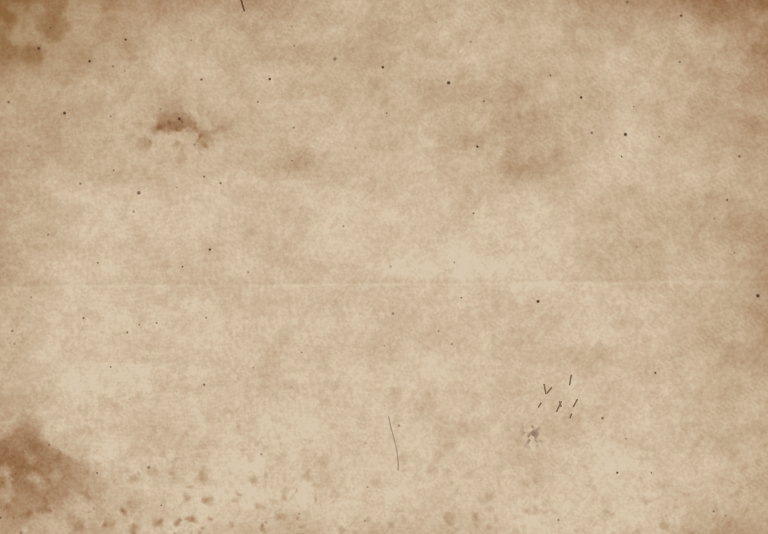
Give the GLSL for this texture, as a Shadertoy shader.

```glsl
// Aged, stained paper with soft mottling, foxing, creases and dark specks.

const vec3 PAPER = vec3(0.825, 0.748, 0.640);
const vec3 TAN = vec3(0.630, 0.490, 0.360);
const vec3 OLIVE = vec3(0.600, 0.490, 0.310);
const vec3 INK = vec3(0.230, 0.150, 0.100);
const float MOTTLE = 0.48;
const float FIBRE = 0.42;
const float GRAIN = 0.25;
const float FOXING = 0.85;
const float FOLD_Y = 0.462;
const int TICKS = 8;

float hash(vec2 p) {
    return fract(sin(dot(p, vec2(127.1, 311.7))) * 43758.5453);
}

float noise(vec2 p) {
    vec2 i = floor(p), f = fract(p);
    f = f * f * (3.0 - 2.0 * f);
    return mix(mix(hash(i), hash(i + vec2(1, 0)), f.x),
               mix(hash(i + vec2(0, 1)), hash(i + vec2(1, 1)), f.x), f.y);
}

float fbm(vec2 p) {
    float sum = 0.0, amp = 0.5;
    for (int i = 0; i < 5; i++) {
        sum += amp * noise(p);
        p = mat2(1.6, 1.2, -1.2, 1.6) * p + 7.3;
        amp *= 0.5;
    }
    return sum;
}

// Gaussian falloff around a centre given in canvas fractions.
float blob(vec2 uv, vec2 centre, vec2 size) {
    vec2 q = (uv - centre) / size;
    return exp(-dot(q, q));
}

float segment(vec2 p, vec2 a, vec2 b) {
    vec2 d = b - a;
    return length(p - a - d * clamp(dot(p - a, d) / dot(d, d), 0.0, 1.0));
}

// Random dots, one per occupied grid cell; radius and blur are in cells.
float scatter(vec2 p, float share, float radius, float blur, float seed) {
    vec2 cell = floor(p);
    float cover = 0.0;
    for (int y = -1; y <= 1; y++)
    for (int x = -1; x <= 1; x++) {
        vec2 id = cell + vec2(x, y);
        vec2 dotPos = id + vec2(hash(id + seed), hash(id + seed + 17.0));
        float size = radius * mix(0.45, 1.0, hash(id + seed + 31.0));
        float dotCover = 1.0 - smoothstep(size - blur, size + blur, length(p - dotPos));
        float strength = mix(0.4, 1.0, hash(id + seed + 43.0));
        cover = max(cover, dotCover * strength * step(hash(id + seed + 59.0), share));
    }
    return cover;
}

void mainImage(out vec4 fragColor, in vec2 fragCoord) {
    vec2 uv = fragCoord / iResolution.xy;
    vec2 p = fragCoord / iResolution.y;
    float aspect = iResolution.x / iResolution.y;
    float px = 1.0 / iResolution.y;

    // Uneven tone, darker at the edges and in the upper half
    float cloud = fbm(p * vec2(6.0, 10.0) + 3.0);
    float fine = fbm(p * 30.0 + 11.0);
    float edge = 0.34 * exp(-uv.x * 14.0) + 0.42 * exp((uv.x - 1.0) * 11.0)
               + 0.32 * exp((uv.y - 1.0) * 12.0) + 0.14 * exp(-uv.y * 20.0);
    float tone = -0.01 + edge * (0.3 + 1.3 * cloud) + 0.14 * smoothstep(0.3, 0.8, uv.y);
    tone += MOTTLE * (cloud - 0.48) + FIBRE * (fine - 0.48);
    vec2 turned = mat2(0.8, 0.6, -0.6, 0.8) * p;
    tone += GRAIN * (noise(turned * 250.0) - 0.5) + 0.6 * GRAIN * (noise(turned * 120.0) - 0.5);

    // Broad blotchy stains
    float blotch = smoothstep(0.34, 0.64, fbm(p * 19.0 + 5.0));
    float corner = blob(uv, vec2(0.02, 1.0), vec2(0.12, 0.17));
    float stain = 0.95 * corner + 0.95 * blob(uv, vec2(0.02, 0.13), vec2(0.08, 0.09))
                + 0.35 * blob(uv, vec2(0.10, 0.08), vec2(0.13, 0.10))
                + 0.50 * blob(uv, vec2(0.68, 0.74), vec2(0.07, 0.09))
                + 0.45 * blob(uv, vec2(0.38, 0.71), vec2(0.04, 0.04))
                + 0.35 * blob(uv, vec2(1.0, 0.95), vec2(0.10, 0.15));
    tone += stain * (0.15 + 0.85 * blotch);

    // Foxing spots along the bottom and in an upper left cluster
    vec2 warped = p + 0.016 * (vec2(noise(p * 60.0), noise(p * 60.0 + 40.0)) - 0.5);
    float bottom = exp(-uv.y * 7.0) * (0.45 + 0.9 * blob(uv, vec2(0.26, 0.05), vec2(0.18, 0.2)));
    float cluster = blob(uv, vec2(0.23, 0.75), vec2(0.05, 0.04));
    float spots = scatter(warped * 24.0, 0.5, 0.24, 0.17, 4.0);
    spots = max(spots, 0.8 * scatter(warped * 40.0, 0.35, 0.26, 0.18, 13.0));
    tone += FOXING * spots * (bottom + 1.1 * cluster + 0.10);
    tone += 0.9 * cluster * smoothstep(0.48, 0.66, fbm(p * 26.0 + 2.0));

    // Fold across the sheet and fainter creases
    float foldDist = uv.y - FOLD_Y - 0.010 * uv.x - 0.004 * (noise(p * 6.0) - 0.5);
    float foldFade = 0.3 + 0.8 * noise(p * vec2(7.0, 1.0));
    tone += foldFade * (0.18 * exp(-abs(foldDist - 0.006) * 160.0)
                      - 0.20 * exp(-abs(foldDist) / (0.0010 + px)));
    float slant = segment(p, vec2(0.66 * aspect, 0.98), vec2(aspect, 0.78));
    tone -= 0.16 * exp(-slant / (0.0015 + px)) * foldFade;
    float lowCrease = abs(uv.y - 0.29 + 0.04 * uv.x);
    tone += 0.09 * exp(-lowCrease * 160.0) * foldFade;

    // Sharp specks, short ticks and a hair
    float speck = scatter(p * 13.0, 0.10, 0.045, 13.0 * px, 8.0);
    speck = max(speck, 0.7 * scatter(p * 24.0, 0.06, 0.05, 24.0 * px, 21.0));
    for (int i = 0; i < TICKS; i++) {
        vec2 id = vec2(float(i), 3.0);
        vec2 a = vec2(0.73 * aspect, 0.25) + vec2(0.09, 0.08) * (vec2(hash(id), hash(id + 9.0)) - 0.5);
        vec2 b = a + vec2(0.012 * (hash(id + 5.0) - 0.3), 0.006 + 0.012 * hash(id + 2.0));
        speck = max(speck, 0.6 * (1.0 - smoothstep(0.0003, 0.0007 + px, segment(p, a, b))));
    }
    float smudge = blob(uv, vec2(0.692, 0.185), vec2(0.012, 0.020));
    speck = max(speck, 0.5 * smudge * smoothstep(0.45, 0.8, noise(turned * 170.0)));
    vec2 hairPos = p + vec2(0.006 * sin(p.y * 34.0), 0.0);
    float hair = segment(hairPos, vec2(0.515 * aspect, 0.12), vec2(0.51 * aspect, 0.22));
    speck = max(speck, 0.3 * (1.0 - smoothstep(0.0, 0.0006 + px, hair)));
    float tear = segment(p, vec2(0.318 * aspect, 0.98), vec2(0.314 * aspect, 1.0));
    speck = max(speck, 0.7 * (1.0 - smoothstep(0.0005, 0.001 + px, tear)));

    vec3 colour = mix(PAPER, TAN, clamp(tone, -0.12, 1.5));
    colour = mix(colour, OLIVE, 0.30 * corner);
    fragColor = vec4(mix(colour, INK, 0.9 * speck), 1.0);
}
```
